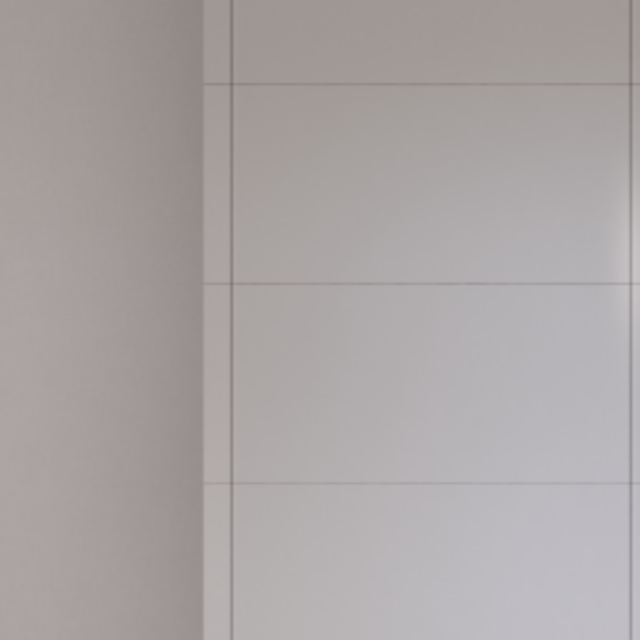
Reproduce this texture procedurally as a three.js fragment shader.

```glsl
// Two plain walls meeting at an inside corner: a shaded fabric wall on the left
// and a panelled wall on the right, cut by thin grooves. Gradients give the soft
// light, line distances give the grooves, and stretched noise gives the weave.
varying vec2 vUv;

const float CORNER_X = 0.318;
const float GROOVE_X = 0.362;
const float PANEL_WIDTH = 0.6237;
const float GROOVE_Y = 0.2448;
const float PANEL_HEIGHT = 0.3118;

float hash(vec2 p) {
  return fract(sin(dot(p, vec2(127.1, 311.7))) * 43758.5453);
}

float noise(vec2 p) {
  vec2 cell = floor(p);
  vec2 f = fract(p);
  f = f * f * (3.0 - 2.0 * f);
  float low = mix(hash(cell), hash(cell + vec2(1.0, 0.0)), f.x);
  float high = mix(hash(cell + vec2(0.0, 1.0)), hash(cell + vec2(1.0, 1.0)), f.x);
  return mix(low, high, f.y);
}

// Distance to the nearest line of an evenly spaced set
float lineDistance(float x, float start, float spacing) {
  return abs(mod(x - start + 0.5 * spacing, spacing) - 0.5 * spacing);
}

// Rounded line profile that fades out gently on both sides
float softLine(float dist, float width) {
  float d = dist / width;
  return exp(-d * d);
}

// Crossed threads plus soft, broad mottling, centred on zero
float weave(vec2 p) {
  float threads = noise(p * vec2(230.0, 70.0)) + noise(p * vec2(80.0, 230.0)) - 1.0;
  float mottling = noise(p * vec2(24.0, 17.0)) - 0.5;
  return threads * 0.6 + mottling * 0.4;
}

vec3 fabricWall(vec2 p) {
  float rise = smoothstep(0.45, 1.05, p.y);
  vec3 lit = mix(vec3(0.672, 0.644, 0.637), vec3(0.632, 0.602, 0.588), rise);
  vec3 shade = mix(vec3(0.588, 0.557, 0.550), vec3(0.560, 0.527, 0.510), rise);
  shade += (1.0 - smoothstep(0.0, 0.35, p.y)) * 0.014;
  float towardCorner = pow(clamp(p.x / CORNER_X, 0.0, 1.0), 1.7);
  return mix(lit, shade, towardCorner) + weave(p) * 0.010;
}

vec3 panelWall(vec2 p) {
  float across = smoothstep(0.28, 0.92, p.x);
  vec3 bottom = mix(vec3(0.708, 0.690, 0.686), vec3(0.752, 0.744, 0.770), across);
  vec3 middle = mix(vec3(0.664, 0.640, 0.633), vec3(0.712, 0.702, 0.718), across);
  vec3 top = mix(vec3(0.616, 0.589, 0.572), vec3(0.630, 0.604, 0.590), across);
  vec3 color = mix(bottom, middle, smoothstep(0.0, 0.56, p.y));
  color = mix(color, top, smoothstep(0.50, 1.02, p.y));

  // Lighter return beside the corner
  float strip = 1.0 - smoothstep(GROOVE_X - 0.003, GROOVE_X + 0.003, p.x);
  color += strip * vec3(0.010, 0.006, 0.007);

  // Tall pale glow at the right edge
  vec2 q = (p - vec2(0.990, 0.60)) / vec2(0.030, 0.125);
  color += exp(-dot(q, q)) * vec3(0.070, 0.065, 0.056);
  return color + weave(p + 3.7) * 0.0055;
}

vec3 addGrooves(vec3 color, vec2 p) {
  float dx = lineDistance(p.x, GROOVE_X, PANEL_WIDTH);
  float dy = lineDistance(p.y, GROOVE_Y, PANEL_HEIGHT);
  float inside = step(GROOVE_Y * 0.5, p.y);
  float wear = 0.8 + 0.4 * noise(p * 90.0);
  float depth = mix(0.55, 0.80, smoothstep(0.25, 0.55, p.y)) * wear;
  vec3 horizontalTone = color * vec3(0.885, 0.870, 0.862);
  color = mix(color, horizontalTone, softLine(dy, 0.0024) * inside * depth);

  // Pale lip on the right of each upright groove
  float lip = lineDistance(p.x, GROOVE_X + 0.0055, PANEL_WIDTH);
  color += softLine(lip, 0.0026) * 0.014;
  vec3 uprightTone = color * vec3(0.815, 0.805, 0.805);
  return mix(color, uprightTone, softLine(dx, 0.0030) * (0.75 + 0.22 * wear));
}

void main() {
  vec2 p = vUv;
  vec3 panels = addGrooves(panelWall(p), p);
  float side = smoothstep(CORNER_X - 0.004, CORNER_X + 0.004, p.x);
  vec3 color = mix(fabricWall(p), panels, side);
  gl_FragColor = vec4(color, 1.0);
}
```
